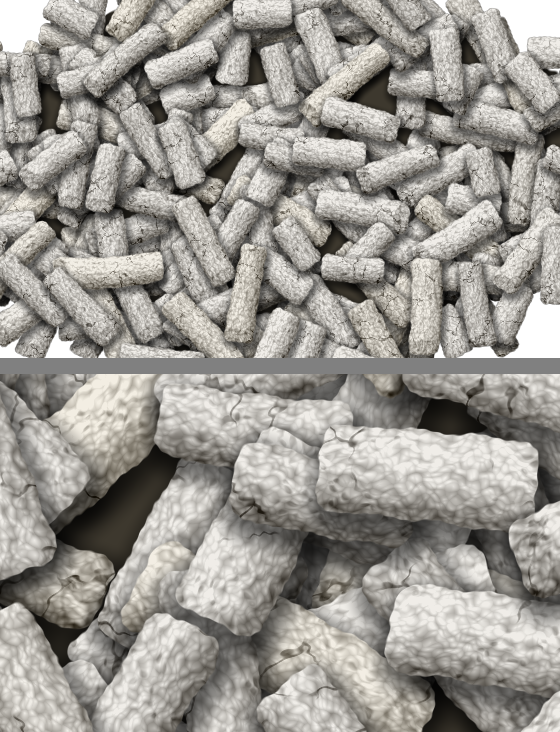
Top: the whole. Bottom: its middle third, enlarged.
Write a Shadertoy shader that draws this texture.

```glsl
// Draws a heap of rough, cracked grey pellets on a white ground.

vec2 hash2(vec2 p) {
    p = vec2(dot(p, vec2(127.1, 311.7)), dot(p, vec2(269.5, 183.3)));
    return fract(sin(p) * 43758.5);
}

// Cellular noise: distances to the nearest and second nearest point
vec2 cellular(vec2 p) {
    vec2 cell = floor(p), nearest = vec2(9.0);
    for (int y = -1; y <= 1; y++)
    for (int x = -1; x <= 1; x++) {
        vec2 c = cell + vec2(x, y);
        float d = length(c + hash2(c) - p);
        nearest = d < nearest.x ? vec2(d, nearest.x) : vec2(nearest.x, min(nearest.y, d));
    }
    return nearest;
}

// Layered sines for ragged outlines and bent cracks
float wobble(vec2 p) {
    return sin(p.x + 1.7 * sin(p.y * 0.8)) * 0.5
         + sin(p.y * 2.3 + p.x * 1.4) * 0.3
         + sin(p.x * 4.7 - p.y * 3.9) * 0.2;
}

float roundedBox(vec2 p, vec2 halfSize, float corner) {
    vec2 q = abs(p) - halfSize + corner;
    return length(max(q, 0.0)) + min(max(q.x, q.y), 0.0) - corner;
}

// Distance from the centre of the heap, in a flattened diamond
float heapSpan(vec2 p) {
    return abs(p.x + 0.02) * 0.5 + abs(p.y - 0.03);
}

// Colour of a pellet; local.x runs along its axis
vec3 pelletColor(vec2 local, vec2 size, vec2 axis, vec2 seed) {
    vec2 skin = local + seed * 7.0;
    vec2 rough = skin + 0.004 * vec2(wobble(skin * 70.0), wobble(skin.yx * 83.0));
    float across = clamp(local.y / size.y, -0.97, 0.97);
    float tip = smoothstep(size.x - size.y * 0.5, size.x, abs(local.x));

    // Rounded body lit from above
    vec2 side = vec2(-axis.y, axis.x) * across + axis * sign(local.x) * tip * 0.5;
    vec3 normal = normalize(vec3(side, sqrt(1.0 - across * across) + 0.1));
    float light = max(dot(normal, normalize(vec3(-0.3, 0.65, 0.85))), 0.0);
    float tone = 0.4 + 0.59 * light + (seed.x - 0.5) * 0.1;

    // Broken face at the lower end
    vec2 toFace = (local - vec2(size.x - size.y * 0.45, 0.0)) / (size.y * vec2(0.46, 0.9));
    float reach = length(toFace) + 0.16 * wobble(skin * 130.0);
    float hasFace = step(0.35, seed.y);
    float face = smoothstep(1.05, 0.85, reach) * hasFace;
    tone = mix(tone, 0.66 + 0.16 * wobble(rough * 190.0), face * 0.8);
    tone -= 0.16 * smoothstep(0.22, 0.0, abs(reach - 1.0)) * hasFace;

    // Embossed lumps, pits and fine grit
    vec2 lump = rough * vec2(46.0, 74.0);
    tone += 0.34 * (cellular(lump + vec2(0.1, 0.25)).x - cellular(lump).x);
    tone -= 0.2 * smoothstep(0.3, 0.1, cellular(rough * vec2(60.0, 85.0) + 3.0).x)
          * smoothstep(0.0, 0.6, wobble(skin * 36.0));
    tone += 0.36 * (0.48 - cellular(rough * vec2(120.0, 175.0)).x);
    tone += 0.05 * wobble(skin * 48.0);

    // Thin broken cracks
    vec2 bent = skin * vec2(19.0, 12.0) + 0.13 * vec2(wobble(skin * 90.0), wobble(skin.yx * 110.0));
    vec2 crackCell = cellular(bent);
    float crack = smoothstep(0.075, 0.015, crackCell.y - crackCell.x);
    tone -= 0.36 * crack * smoothstep(0.1, 0.5, wobble(skin * 27.0 + 4.0));

    vec3 warm = vec3(0.015, 0.005, -0.02) * smoothstep(0.7, 1.0, seed.y);
    return mix(vec3(0.11, 0.09, 0.06), vec3(0.9, 0.89, 0.87), clamp(tone, 0.0, 1.05)) + warm;
}

void mainImage(out vec4 fragColor, in vec2 fragCoord) {
    vec2 p = (fragCoord - 0.5 * iResolution.xy) / iResolution.y;
    float pixel = 1.0 / iResolution.y;
    float cellSize = 0.215;

    // Dark gaps under the heap
    vec3 color = vec3(0.24, 0.22, 0.18);
    float solid = smoothstep(0.665, 0.655, heapSpan(p) + 0.015 * wobble(p * 30.0));

    // Pellets stacked from the lowest layer to the highest
    for (int i = 0; i < 8; i++) {
        float layer = float(i);
        vec2 shift = layer * vec2(0.37, 0.61);
        vec2 home = floor(p / cellSize + shift);
        for (int y = 1; y >= -1; y--)
        for (int x = -1; x <= 1; x++) {
            vec2 id = home + vec2(x, y);
            vec2 place = hash2(id + layer * 17.3);
            vec2 seed = hash2(id + layer * 31.9 + 5.4);
            vec2 center = (id + place - shift) * cellSize;
            if (heapSpan(center) > 0.7 + 0.05 * seed.x) continue;

            // Slightly bent and tapered rod
            float angle = -3.14159 * hash2(seed * 91.0).x;
            vec2 axis = vec2(cos(angle), sin(angle));
            mat2 toLocal = mat2(axis.x, -axis.y, axis.y, axis.x);
            vec2 local = toLocal * (p - center);
            local.y += (seed.x - 0.5) * local.x * local.x;
            local.y *= 1.0 + (place.x - 0.5) * local.x * 1.6;
            vec2 size = vec2(mix(0.075, 0.165, seed.y) * (1.0 + 0.12 * axis.y),
                             mix(0.035, 0.044, seed.x));

            // Soft shadow on whatever lies below
            vec2 shadowPoint = local + toLocal * vec2(-0.004, 0.010);
            float gap = roundedBox(shadowPoint, size, size.y * 0.5);
            color *= mix(0.47, 1.0, smoothstep(-0.006, 0.024, gap));

            float d = roundedBox(local, size, size.y * 0.45);
            d += 0.0024 * wobble(local * 95.0 + seed * 40.0);
            if (d < pixel) {
                float cover = smoothstep(pixel, -pixel, d);
                color = mix(color, pelletColor(local, size, axis, seed), cover);
                solid = max(solid, cover);
            }
        }
    }
    fragColor = vec4(mix(vec3(1.0), color, solid), 1.0);
}
```
